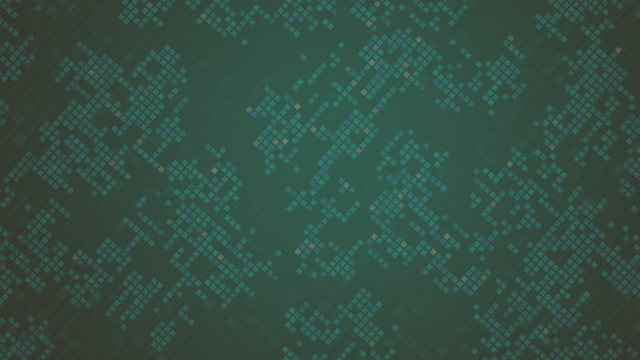
Give the GLSL for this background, as a WebGL 2 fragment shader.

```glsl
#version 300 es
precision highp float;
// Clusters of small tilted teal tiles over a dark green vignette.

uniform vec2 u_resolution;
out vec4 fragColor;

float hash(vec2 p) {
  vec3 q = fract(vec3(p.xyx) * vec3(0.1031, 0.1030, 0.0973));
  q += dot(q, q.yzx + 33.33);
  return fract((q.x + q.y) * q.z);
}

// Cellular noise: distance to the nearest scattered point
float cellular(vec2 p) {
  vec2 base = floor(p);
  float nearest = 2.0;
  for (int y = -1; y <= 1; y++) {
    for (int x = -1; x <= 1; x++) {
      vec2 cell = base + vec2(x, y);
      vec2 point = cell + vec2(hash(cell + 3.7), hash(cell + 41.3));
      nearest = min(nearest, distance(p, point));
    }
  }
  return nearest;
}

// Coverage of a slightly rounded square centred in each unit cell
float tile(vec2 p, float halfSize, float blur) {
  vec2 d = abs(fract(p) - 0.5) - halfSize + 0.05;
  float dist = length(max(d, 0.0)) + min(max(d.x, d.y), 0.0) - 0.05;
  return 1.0 - smoothstep(-blur, blur, dist);
}

// Broken rows and columns, thinning out away from the cluster centres
float litCell(vec2 cell) {
  float spread = cellular(cell / 11.0 + 20.0);
  float chance = 0.45 * (1.0 - smoothstep(0.3, 0.65, spread));
  float row = hash(floor(cell / vec2(5.0, 1.0)) + 70.0);
  float column = hash(floor(cell / vec2(1.0, 4.0)) + 130.0);
  return step(min(row, column), chance) * step(0.12, hash(cell + 211.0));
}

void main() {
  vec2 uv = gl_FragCoord.xy / u_resolution;
  vec2 p = gl_FragCoord.xy / u_resolution.y;
  float pixel = 1.0 / u_resolution.y;
  vec2 tilted = vec2(dot(p, vec2(0.755, -0.656)), dot(p, vec2(0.656, 0.755)));

  // Vignette, lightest just above the middle
  float edge = smoothstep(0.0, 0.62, length((uv - vec2(0.54, 0.58)) * vec2(1.0, 0.6)));
  vec3 color = mix(vec3(0.197, 0.365, 0.308), vec3(0.208, 0.227, 0.187), edge);

  // Fine diagonal streaks towards the borders
  float streaks = sin(tilted.x * 331.0 + sin(tilted.y * 9.0)) + sin(tilted.x * 173.0);
  color += 0.004 * edge * streaks;

  // Large, barely visible tiles
  vec2 large = tilted / 0.041 + 0.3;
  vec2 largeCell = floor(large);
  float faint = step(cellular(largeCell / 5.0 + 9.0), 0.5) * hash(largeCell + 17.0);
  color = mix(color, vec3(0.20, 0.44, 0.39),
              0.17 * faint * faint * tile(large, 0.34, 0.8 * pixel / 0.041));

  // Small bright tiles: teal, some blue, a few pale ones near the middle
  vec2 small = tilted / 0.019;
  vec2 cell = floor(small);
  float pick = hash(cell + 307.0);
  vec3 tint = mix(vec3(0.20, 0.50, 0.455), vec3(0.21, 0.44, 0.49), smoothstep(0.6, 0.85, pick));
  if (pick < 0.07 * (1.0 - edge)) tint = vec3(0.43, 0.52, 0.46);
  float strength = mix(0.92, 0.42, edge) * mix(0.65, 1.0, hash(cell + 401.0));
  float coverage = tile(small, 0.365, 0.8 * pixel / 0.019);
  color = mix(color, tint, strength * coverage * litCell(cell));

  fragColor = vec4(color, 1.0);
}
```
